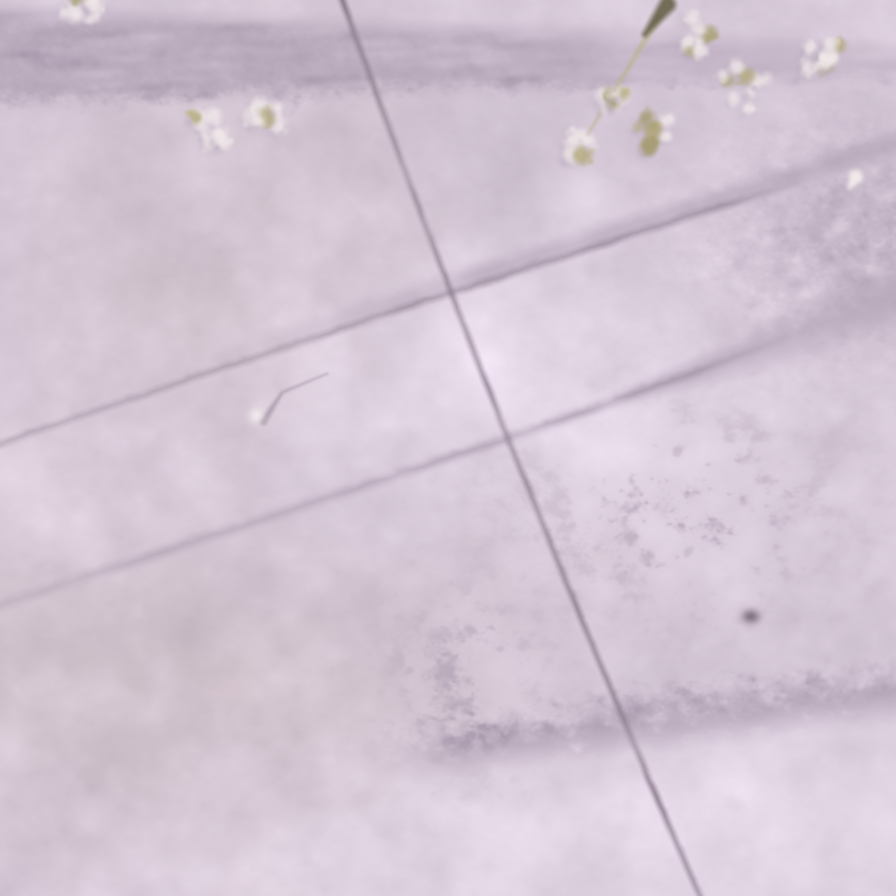
Give the GLSL for this texture, as a Shadertoy shader.

```glsl
// Pale lilac concrete paving with slanted seams, worn stains and a few blossoms.

const vec3 CONCRETE = vec3(0.845, 0.792, 0.850);
const vec3 DUST = vec3(0.790, 0.733, 0.765);
const vec3 PALE = vec3(0.895, 0.845, 0.905);
const vec3 STAIN = vec3(0.690, 0.632, 0.705);
const vec3 SEAM = vec3(0.520, 0.455, 0.525);
const vec3 PETAL = vec3(0.940, 0.910, 0.915);
const vec3 BUD = vec3(0.730, 0.690, 0.500);
const vec3 LEAF = vec3(0.400, 0.380, 0.290);

float hash(vec2 p) {
    vec3 q = fract(p.xyx * 0.1031);
    q += dot(q, q.yzx + 33.33);
    return fract((q.x + q.y) * q.z);
}

// Cellular noise: soft spots of random sign, one per cell.
float spots(vec2 p) {
    vec2 cell = floor(p);
    float sum = 0.0;
    for (int y = -1; y <= 1; y++)
    for (int x = -1; x <= 1; x++) {
        vec2 id = cell + vec2(x, y);
        vec2 d = p - id - vec2(hash(id), hash(id + 57.3));
        sum += (hash(id + 131.7) * 2.0 - 1.0) * exp(-5.0 * dot(d, d));
    }
    return sum;
}

float mottle(vec2 p) {
    return spots(p) + 0.6 * spots(p * 2.1 + 17.0) + 0.35 * spots(p * 4.3 + 41.0);
}

float stroke(float d, float halfWidth, float blur) {
    return 1.0 - smoothstep(halfWidth - blur, halfWidth + blur, abs(d));
}

float glow(vec2 p, vec2 size) {
    p /= size;
    return exp(-dot(p, p));
}

// Distance to a segment; the radius shrinks towards b.
float taper(vec2 p, vec2 a, vec2 b, float radius) {
    vec2 ab = b - a;
    float t = clamp(dot(p - a, ab) / dot(ab, ab), 0.0, 1.0);
    return length(p - a - ab * t) - radius * (1.0 - 0.7 * t);
}

float fill(float d, float blur) {
    return 1.0 - smoothstep(-blur, blur, d);
}

// Loose bunch of blurred, ragged petals with a share of green buds.
vec3 blossoms(vec3 col, vec2 uv, vec2 center, float spread, float green) {
    float ragged = 0.004 * spots(uv * 110.0);
    for (int i = 0; i < 9; i++) {
        vec2 id = center * 97.0 + float(i) * 3.7;
        vec2 offset = vec2(hash(id), hash(id + 5.1)) * 2.0 - 1.0;
        vec2 d = uv - center - offset * spread;
        float radius = mix(0.004, 0.010, hash(id + 9.4));
        vec3 bud = mix(BUD, LEAF, 0.35 * hash(id + 8.2));
        vec3 tint = mix(PETAL, bud, step(hash(id + 2.6), green));
        col = mix(col, STAIN, 0.3 * glow(d + 0.005, vec2(radius)));
        col = mix(col, tint, 0.8 * fill(length(d) - radius + ragged, 0.006));
    }
    return col;
}

vec3 paving(vec2 uv, float grain) {
    float broad = mottle(uv * 4.0);
    float patches = mottle(uv * 11.0);
    float streak = spots(vec2(uv.x * 14.0, (uv.y - 0.03 * uv.x) * 85.0));

    // Broad tint: dusty on the left, pale at the centre and lower right.
    float dust = 0.55 * glow(uv - vec2(0.27, 0.74), vec2(0.25, 0.20))
               + 0.80 * glow(uv - vec2(0.17, 0.22), vec2(0.36, 0.19));
    float pale = 0.9 * glow(uv - vec2(0.90, 0.04), vec2(0.38, 0.14))
               + 0.8 * glow(uv - vec2(0.60, 0.58), vec2(0.26, 0.15))
               + 0.6 * glow(uv - vec2(0.45, 0.06), vec2(0.25, 0.09));
    vec3 col = mix(CONCRETE, DUST, clamp(dust + 0.2 * broad, 0.0, 1.0));
    col = mix(col, PALE, clamp(pale + 0.2 * patches, 0.0, 1.0));
    col += 0.030 * broad + 0.024 * patches + 0.010 * grain;

    // Brushed dark strip along the top.
    float low = smoothstep(-0.014, 0.014, uv.y - 0.885 - 0.03 * uv.x + 0.009 * grain);
    float high = 1.0 - smoothstep(-0.015, 0.015, uv.y - 0.988 + 0.04 * uv.x);
    float strip = low * high * mix(0.85, 0.45, smoothstep(0.4, 0.9, uv.x));
    col = mix(col, STAIN, strip * (0.85 + 0.4 * streak + 0.2 * grain));

    // Ragged stains: lower band, right edge and soft scuffs.
    float band = stroke(uv.y - 0.105 - 0.125 * uv.x + 0.010 * grain, 0.022, 0.020)
               * smoothstep(0.38, 0.56, uv.x);
    float edge = glow(uv - vec2(0.97, 0.73), vec2(0.17, 0.12));
    float scuff = glow(uv - vec2(0.76, 0.43), vec2(0.14, 0.09))
                + glow(uv - vec2(0.52, 0.24), vec2(0.07, 0.08));
    float pits = smoothstep(0.0, 1.1, -grain - 0.6 * patches);
    float stain = band * (0.7 - 0.3 * grain) + edge * (0.5 - 0.3 * grain) + scuff * pits * 0.7;
    return mix(col, STAIN, clamp(stain, 0.0, 1.1));
}

vec3 seams(vec3 col, vec2 uv, float grain) {
    float x = uv.x;
    float rough = 0.0012 * grain;
    float worn = 0.85 + 0.35 * spots(uv * 22.0);
    float upper = uv.y - (0.505 + 0.345 * x - 0.02 * x * x) + rough;
    float lower = uv.y - (0.325 + 0.325 * x + 0.022 * pow(x, 4.0)) + rough;
    float steep = x - mix(0.781, 0.382, uv.y) + 0.04 * uv.y * (1.0 - uv.y) + 0.5 * rough;
    float fade = 1.0 - smoothstep(0.78, 0.92, x);
    float wide = smoothstep(0.05, 0.65, x);
    float flare = 0.020 * smoothstep(0.65, 1.0, x);

    col = mix(col, STAIN, 0.6 * worn * stroke(upper - 0.010, 0.010, 0.012) * wide);
    col = mix(col, SEAM, mix(0.4, 0.6, wide) * worn * stroke(upper, 0.003, 0.006) * fade);
    col = mix(col, STAIN, 0.7 * worn * stroke(lower, 0.004 + flare, 0.009 + flare));
    col = mix(col, SEAM, 0.28 * worn * wide * stroke(lower, 0.003, 0.006) * fade);
    return mix(col, SEAM, 0.8 * worn * stroke(steep, 0.003, 0.005));
}

vec3 debris(vec3 col, vec2 uv) {
    // Curled twig with a pale tip, and a dark crumb.
    vec2 bend = vec2(0.315, 0.562);
    float twig = min(taper(uv, vec2(0.294, 0.530), bend, 0.004), taper(uv, bend, vec2(0.365, 0.583), 0.001));
    col = mix(col, SEAM, 0.5 * fill(twig, 0.004));
    col = mix(col, PETAL, glow(uv - vec2(0.286, 0.536), vec2(0.008)));
    col = mix(col, SEAM, glow(uv - vec2(0.838, 0.312), vec2(0.010, 0.008)));

    // Stem, leaf and blossoms hanging in from the top.
    float stem = taper(uv, vec2(0.735, 0.98), vec2(0.65, 0.84), 0.003);
    col = mix(col, BUD, 0.6 * fill(stem, 0.004));
    col = mix(col, LEAF, 0.9 * fill(taper(uv, vec2(0.745, 0.995), vec2(0.72, 0.962), 0.009), 0.005));
    col = blossoms(col, uv, vec2(0.835, 0.907), 0.030, 0.35);
    col = blossoms(col, uv, vec2(0.730, 0.853), 0.019, 0.70);
    col = blossoms(col, uv, vec2(0.778, 0.961), 0.019, 0.65);
    col = blossoms(col, uv, vec2(0.920, 0.940), 0.022, 0.50);
    col = blossoms(col, uv, vec2(0.685, 0.885), 0.012, 0.25);
    col = blossoms(col, uv, vec2(0.645, 0.836), 0.011, 0.15);
    col = blossoms(col, uv, vec2(0.228, 0.858), 0.022, 0.08);
    col = blossoms(col, uv, vec2(0.296, 0.870), 0.016, 0.15);
    col = blossoms(col, uv, vec2(0.090, 0.995), 0.018, 0.10);
    float fallen = taper(uv, vec2(0.955, 0.802), vec2(0.949, 0.792), 0.008);
    return mix(col, PETAL, fill(fallen, 0.005));
}

void mainImage(out vec4 fragColor, in vec2 fragCoord) {
    vec2 uv = fragCoord / iResolution.xy;
    float grain = mottle(uv * vec2(45.0, 55.0));
    vec3 col = debris(seams(paving(uv, grain), uv, grain), uv);
    fragColor = vec4(clamp(col, 0.0, 1.0), 1.0);
}
```
